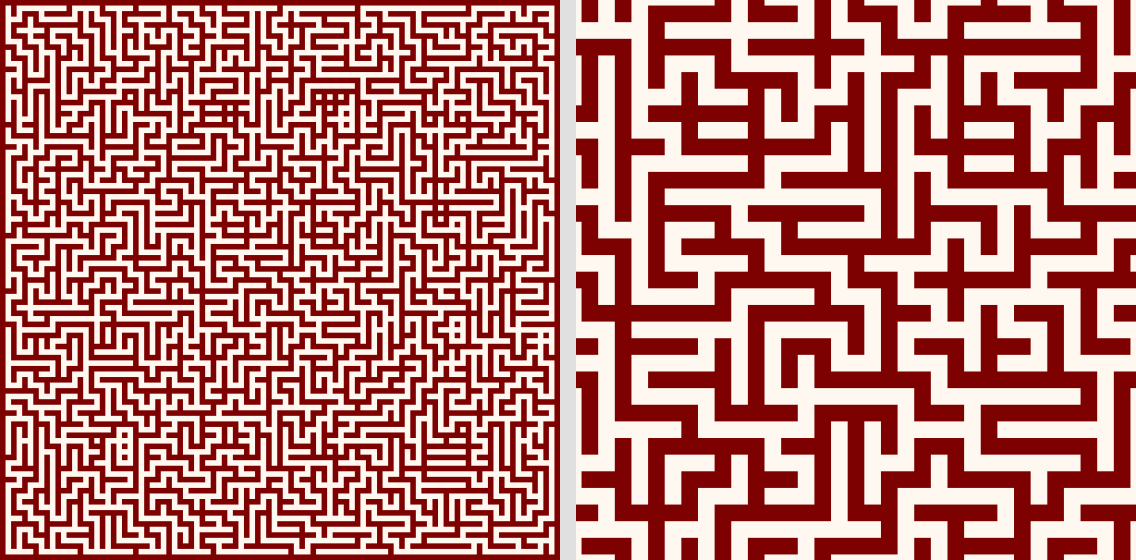
Left: the whole. Right: its middle third, enlarged.
A Shadertoy shader for this pattern:

```glsl
// Draws a dense square labyrinth of cream corridors between dark red walls.

#define CELLS 50          // cells per side
#define REGION 10         // cells per side of one carved region
#define GATE_PERCENT 3u   // share of open links between regions
#define SEED 17
#define WALL_COLOUR vec3(0.492, 0.005, 0.005)
#define PATH_COLOUR vec3(1.0, 0.972, 0.94)

// Integer hash of a grid point and a salt.
uint hash(ivec2 p, int salt) {
    uint h = uint(p.x) * 7919u + uint(p.y) * 104729u + uint(salt + SEED) * 50021u;
    for (int i = 0; i < 3; i++) {
        h = (h ^ (h >> 15)) * 0x9E3779B1u;
    }
    return h ^ (h >> 16);
}

// Unit vector of one of the four headings.
ivec2 heading(int d) {
    int s = 1 - (d & 2);
    return (d & 1) == 0 ? ivec2(s, 0) : ivec2(0, s);
}

// Ragged border number k between regions, measured on one grid line.
int border(int k, int line, int axis) {
    int jitter = int(hash(ivec2(k, line), axis) % 5u) - 2;
    bool outer = k <= 0 || k * REGION >= CELLS;
    return k * REGION + (outer ? 0 : jitter);
}

int regionIndex(int x, int line, int axis) {
    int k = (x + REGION / 2) / REGION;
    return x >= border(k, line, axis) ? k : k - 1;
}

ivec2 regionOf(ivec2 cell) {
    return ivec2(regionIndex(cell.x, cell.y, 0), regionIndex(cell.y, cell.x, 1));
}

// Bits of the cells between two borders of a region on one line.
uint span(int k, int line, int axis, int origin) {
    int low = border(k, line, axis) - origin;
    int high = border(k + 1, line, axis) - origin;
    return (1u << high) - (1u << low);
}

// Carves a region depth first until the link between cells a and b is known.
bool linked(ivec2 a, ivec2 b) {
    ivec2 region = regionOf(a);
    if (regionOf(b) != region) return hash(a + b, 2) % 100u < GATE_PERCENT;

    // A cell is free while its bit is set in both its row and its column.
    ivec2 origin = region * REGION - 3;
    uint rows[16], columns[16], cameBy[16];
    for (int i = 0; i < 16; i++) {
        rows[i] = span(region.x, origin.y + i, 0, origin.x);
        columns[i] = span(region.y, origin.x + i, 1, origin.y);
        cameBy[i] = 0u;
    }
    a -= origin;
    b -= origin;

    uint random = hash(region, 3) | 1u;
    ivec2 start = 5 + ivec2(random % 6u, (random >> 8) % 6u);
    ivec2 here = start;
    rows[here.y] &= ~(1u << here.x);
    bool seen = here == a || here == b;

    for (int n = 0; n < 400; n++) {
        random ^= random << 13;
        random ^= random >> 17;
        random ^= random << 5;
        int first = int(random >> 30);
        int turn = (random & 256u) == 0u ? 1 : 3;

        // Try the four headings in a random order.
        int way = -1;
        ivec2 next = here;
        for (int k = 0; k < 4; k++) {
            int d = (first + k * turn) & 3;
            next = here + heading(d);
            if (((rows[next.y] >> next.x) & (columns[next.x] >> next.y) & 1u) == 1u) {
                way = d;
                break;
            }
        }

        if (way < 0) {   // dead end: step back
            if (here == start) break;
            here -= heading(int((cameBy[here.y] >> (2 * here.x)) & 3u));
            continue;
        }
        rows[next.y] &= ~(1u << next.x);
        cameBy[next.y] |= uint(way) << (2 * next.x);
        if (next == a || next == b) {
            if (here == a || here == b) return true;
            if (seen) return false;
            seen = true;
        }
        here = next;
    }
    return !seen;
}

// Units alternate between cells (odd, odd), links and wall posts (even, even).
bool isPath(ivec2 unit) {
    if (min(unit.x, unit.y) < 1 || max(unit.x, unit.y) >= 2 * CELLS) return false;
    ivec2 odd = unit & 1;
    if (odd.x == odd.y) return odd.x == 1;
    ivec2 across = 1 - odd;
    return linked((unit - across - 1) / 2, (unit + across - 1) / 2);
}

void mainImage(out vec4 fragColor, in vec2 fragCoord) {
    // Exact coverage of the up to four units under one pixel.
    vec2 pixel = float(2 * CELLS + 1) / iResolution.xy;
    vec2 low = (fragCoord - 0.5) * pixel;
    vec2 corner = floor(low);
    vec2 beyond = clamp((low + pixel - corner - 1.0) / pixel, 0.0, 1.0);
    float path = 0.0;
    for (int i = 0; i < 4; i++) {
        ivec2 offset = ivec2(i & 1, i >> 1);
        vec2 share = mix(1.0 - beyond, beyond, vec2(offset));
        float weight = share.x * share.y;
        if (weight > 0.002 && isPath(ivec2(corner) + offset)) path += weight;
    }
    fragColor = vec4(mix(WALL_COLOUR, PATH_COLOUR, path), 1.0);
}
```
